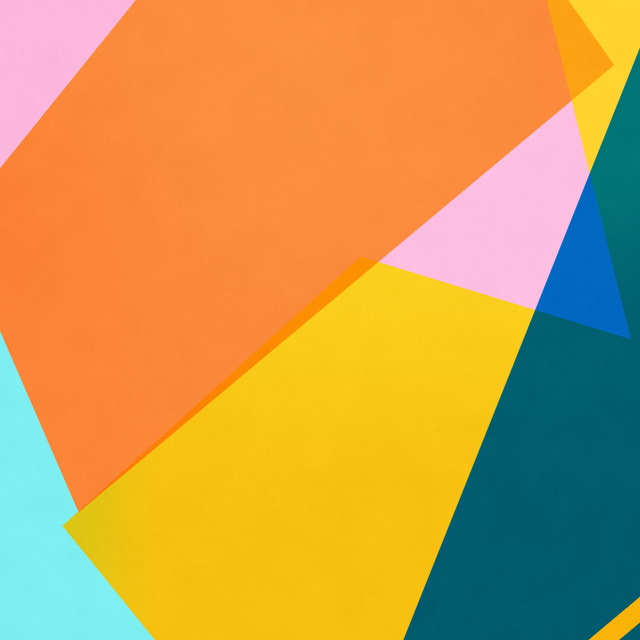
This background is drawn by a Shadertoy shader. Its source:

```glsl
// Overlapping translucent sheets of coloured paper with straight cut edges and fine grain.
#define PINK vec3(0.985, 0.715, 0.870)
#define CYAN vec3(0.490, 0.935, 0.945)
#define ORANGE vec3(0.982, 0.520, 0.215)
#define YELLOW vec3(0.970, 0.755, 0.060)
#define LEMON vec3(1.000, 0.830, 0.180)
#define AMBER vec3(0.990, 0.635, 0.070)
#define TEAL vec3(0.005, 0.355, 0.432)
#define BLUE vec3(0.010, 0.405, 0.755)
#define GRAIN 0.014
#define MOTTLE 0.022

float hash(vec2 p) {
    return fract(sin(dot(p, vec2(127.1, 311.7))) * 43758.545);
}

float noise(vec2 p) {
    vec2 i = floor(p), f = fract(p);
    f = f * f * (3.0 - 2.0 * f);
    return mix(mix(hash(i), hash(i + vec2(1, 0)), f.x),
               mix(hash(i + vec2(0, 1)), hash(i + vec2(1, 1)), f.x), f.y);
}

float fbm(vec2 p) {
    float sum = 0.0, amp = 0.5;
    for (int i = 0; i < 4; i++) {
        sum += amp * noise(p);
        p = p * 2.1 + 7.3;
        amp *= 0.5;
    }
    return sum;
}

// Signed distance to the line a-b, positive on its left
float leftOf(vec2 p, vec2 a, vec2 b) {
    vec2 d = normalize(b - a);
    return d.x * (p.y - a.y) - d.y * (p.x - a.x);
}

// Antialiased coverage from a signed distance, positive inside
float cover(float d) {
    return clamp(0.5 + d * iResolution.y, 0.0, 1.0);
}

void mainImage(out vec4 fragColor, in vec2 fragCoord) {
    vec2 p = fragCoord / iResolution.y;

    // Sheet corners
    vec2 sheetTip = vec2(0.0977, 0.1784);
    vec2 sheetApex = vec2(0.5638, 0.5990);
    vec2 bandCorner = vec2(0.9596, 0.8984);

    // Sheet masks
    float bandEdge = leftOf(p, sheetTip, bandCorner);
    float band = min(bandEdge, leftOf(p, bandCorner, vec2(0.888, 1.0)));
    band = min(band, leftOf(p, vec2(0.2122, 1.0), vec2(0.0, 0.737)));
    band = cover(min(band, leftOf(p, vec2(0.0, 0.483), vec2(0.1224, 0.2005))));

    float sheet = min(leftOf(p, sheetApex, sheetTip),
                      leftOf(p, sheetTip, vec2(0.2422, 0.0)));
    sheet = cover(min(sheet, leftOf(p, vec2(1.0, 0.4655), sheetApex)));

    float corner = cover(leftOf(p, vec2(0.9857, 0.4714), vec2(0.8542, 1.0)) * -1.0);
    float tealSheet = cover(leftOf(p, vec2(1.0, 0.9258), vec2(0.6302, 0.0)));
    float stripe = cover(min(leftOf(p, vec2(0.9674, 0.0), vec2(1.0, 0.0273)),
                            -leftOf(p, vec2(0.9193, 0.0), vec2(1.0, 0.0677))));

    // Pale ground: pink with cyan in the lower left
    vec3 pink = PINK + vec3(0.005, 0.030, 0.012) * smoothstep(0.3, 0.7, p.x);
    vec3 col = mix(CYAN, pink, step(0.6, p.x + p.y));
    col = mix(col, LEMON, corner);

    // Yellow sheet, green-tinted toward its tip
    vec3 yellow = YELLOW + vec3(0.012, 0.060, 0.055) * smoothstep(0.2, 0.6, p.y);
    float tint = 1.0 - smoothstep(0.09, 0.27, p.x);
    yellow = mix(yellow, vec3(0.860, 0.775, 0.085), tint);
    col = mix(col, yellow, sheet);

    // Orange band with its deeper overlaps
    float light = exp(-5.0 * dot(p - vec2(0.48, 0.88), p - vec2(0.48, 0.88)));
    float leftWarmth = exp(-18.0 * dot(p - vec2(0.0, 0.66), p - vec2(0.0, 0.66)));
    vec3 orange = ORANGE + vec3(0.002, 0.042, 0.035) * light
                - vec3(0.0, 0.025, 0.020) * leftWarmth;
    vec3 sliver = mix(vec3(0.985, 0.485, 0.020), vec3(0.990, 0.570, 0.005),
                      smoothstep(0.15, 0.56, p.x));
    orange = mix(orange, AMBER, corner);
    orange = mix(orange, sliver, sheet);
    col = mix(col, orange, band);

    // Teal sheet: blue over pink, greener over the corner
    vec3 green = mix(vec3(0.005, 0.375, 0.440), vec3(0.005, 0.460, 0.465),
                     smoothstep(0.48, 0.75, p.y));
    vec3 teal = mix(BLUE, green, corner);
    teal = mix(teal, TEAL + vec3(0.0, 0.020, 0.005) * smoothstep(0.1, 0.5, p.y), sheet);
    col = mix(col, teal, tealSheet);
    col = mix(col, vec3(0.980, 0.705, 0.035), stripe);

    // Paper mottling and grain
    col += MOTTLE * (fbm(p * 24.0) - 0.47);
    col += GRAIN * (noise(p * 380.0) - 0.5);
    fragColor = vec4(clamp(col, 0.0, 1.0), 1.0);
}
```
